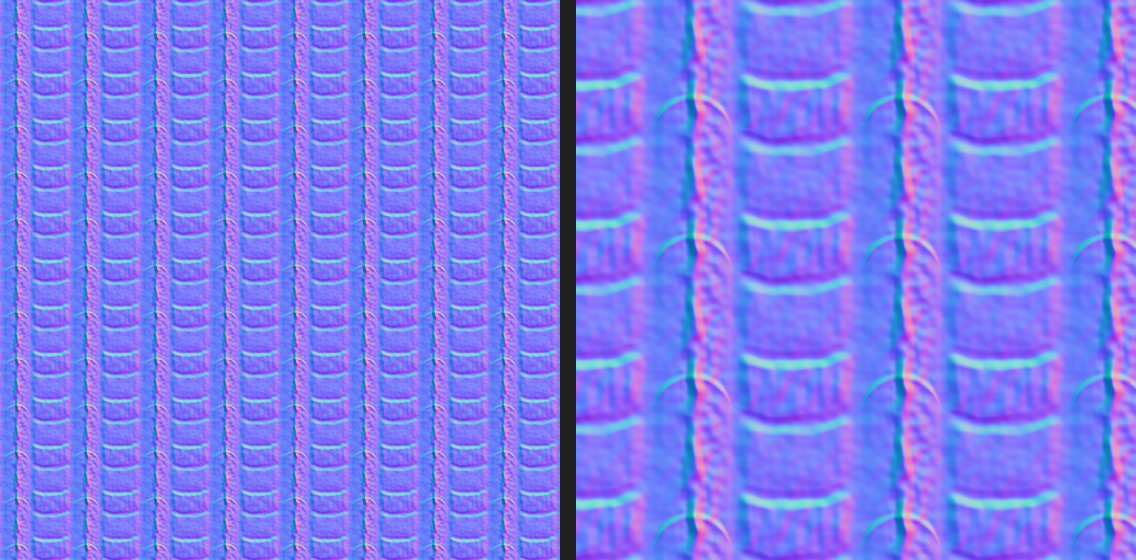
Left: the whole. Right: its middle third, enlarged.
A WebGL 1 fragment shader for this texture map:

```glsl
precision highp float;

uniform vec2 u_resolution;

// Layout, in tile widths unless noted
const vec2 TILES = vec2(8.05, 12.04);        // repeats across and down
const vec2 TILE_PHASE = vec2(0.242, 0.71);   // fraction of a tile
const float TILE_HEIGHT = 0.669;
const float SEAM = 0.22;
const float ARC_RADIUS = 0.19;
const float PLATE_X = 0.49;
const float PLATE_HALF_WIDTH = 0.262;
const vec2 SHORT_PLATE = vec2(0.050, 0.134); // centre, half height
const vec2 TALL_PLATE = vec2(0.385, 0.157);

// Relief
const float SHORT_LIFT = 0.033;
const float TALL_LIFT = 0.024;
const float SHORT_TILT = 0.07;
const float TALL_TILT = 0.035;
const float EDGE_JITTER = 0.022;
const float ARC_STEP = 0.017;
const float BASE_ROUGH = 0.004;
const float BROAD_ROUGH = 0.010;
const float TALL_ROUGH = 0.006;
const float SHORT_ROUGH = 0.017;
const float RIDGE_ROUGH = 0.018;
const float SAMPLE_STEP = 0.008;
const vec3 FLAT_COLOR = vec3(0.50, 0.495, 0.99);

vec2 gradientAt(vec2 cell, vec2 period) {
  float h = fract(sin(dot(mod(cell, period), vec2(12.99, 78.23))) * 43758.5);
  return vec2(cos(h * 6.2832), sin(h * 6.2832));
}

// Gradient noise that repeats with every tile
float tileNoise(vec2 tile, vec2 period) {
  vec2 p = tile * period;
  vec2 i = floor(p);
  vec2 f = p - i;
  vec2 w = f * f * f * (f * (f * 6.0 - 15.0) + 10.0);
  vec2 e = vec2(1.0, 0.0);
  float a = dot(gradientAt(i, period), f);
  float b = dot(gradientAt(i + e.xy, period), f - e.xy);
  float c = dot(gradientAt(i + e.yx, period), f - e.yx);
  float d = dot(gradientAt(i + e.xx, period), f - e.xx);
  return mix(mix(a, b, w.x), mix(c, d, w.x), w.y);
}

float wrapCentered(float x, float period) {
  return mod(x + 0.5 * period, period) - 0.5 * period;
}

// Sagging slab: x = coverage, y = distance below its centre line
vec2 plate(vec2 p, vec2 placement, float jitter) {
  float x = p.x - PLATE_X;
  float sag = 0.025 - 0.65 * x * x - 0.04 * x + jitter;
  float y = wrapCentered(p.y - placement.x - sag, TILE_HEIGHT);
  float top = smoothstep(-0.020, 0.038, y + placement.y);
  float under = y - placement.y;
  float bottom = 1.0 - 0.5 * smoothstep(-0.10, 0.015, under)
                     - 0.5 * smoothstep(-0.025, 0.020, under);
  float sides = 1.0 - smoothstep(-0.055, 0.025, abs(x) - PLATE_HALF_WIDTH + jitter);
  return vec2(top * bottom * sides, y);
}

// Gentle slope up to the crest and down to the ground
float ridgeSlopes(float x) {
  return 0.029 * smoothstep(-0.22, -0.01, x)
       - 0.029 * clamp((x - 0.05) / 0.14, 0.0, 1.0);
}

// Steep walls of the crest
float ridgeCrest(float x) {
  return 0.045 * (smoothstep(-0.055, 0.010, x) - smoothstep(0.010, 0.075, x));
}

// Overlapping round-topped scales along the ridge
float scaleSteps(vec2 p) {
  float side = min(abs(p.x), ARC_RADIUS);
  float arc = ARC_RADIUS - sqrt(ARC_RADIUS * ARC_RADIUS - side * side);
  float below = mod(p.y - arc + 0.1, TILE_HEIGHT) - 0.1;
  float fall = 1.0 - below / (TILE_HEIGHT - 0.1);
  float lip = 0.007 * exp(-below * below / 0.0003);
  float inside = 1.0 - smoothstep(0.13, 0.195, abs(p.x));
  return inside * (ARC_STEP * smoothstep(-0.018, 0.018, below) * fall + lip);
}

float height(vec2 tile) {
  vec2 p = vec2(fract(tile.x + SEAM) - SEAM, tile.y * TILE_HEIGHT);
  float fine = tileNoise(tile, vec2(19.0, 13.0));
  float streaks = tileNoise(tile, vec2(17.0, 6.0));
  float broad = tileNoise(tile, vec2(7.0, 5.0));
  float jitter = EDGE_JITTER * tileNoise(tile, vec2(9.0, 6.0));

  // Ridge with a broken crest, and its scales
  float crest = smoothstep(-0.09, -0.02, p.x) * (1.0 - smoothstep(0.10, 0.19, p.x));
  float wobble = crest * (0.05 * broad + 1.2 * jitter);
  float wornCrest = 0.9 + 1.1 * tileNoise(tile + 0.37, vec2(4.0, 5.0));
  float h = ridgeSlopes(p.x) + scaleSteps(p) + ridgeCrest(p.x + wobble) * wornCrest;

  // Alternating plates
  vec2 shorter = plate(p, SHORT_PLATE, jitter);
  vec2 taller = plate(p, TALL_PLATE, jitter * 0.7);
  h += shorter.x * (SHORT_LIFT - SHORT_TILT * shorter.y);
  h += taller.x * (TALL_LIFT - TALL_TILT * taller.y);

  // Surface wear
  h += BROAD_ROUGH * broad;
  h += fine * (BASE_ROUGH + RIDGE_ROUGH * crest * 0.5);
  h += streaks * (RIDGE_ROUGH * crest + TALL_ROUGH * taller.x + SHORT_ROUGH * shorter.x);
  return h;
}

void main() {
  vec2 uv = gl_FragCoord.xy / u_resolution;
  vec2 tile = vec2(uv.x, 1.0 - uv.y) * TILES - TILE_PHASE;

  // Surface direction from central differences
  vec2 dx = vec2(SAMPLE_STEP, 0.0);
  vec2 dy = vec2(0.0, SAMPLE_STEP / TILE_HEIGHT);
  vec2 slope = vec2(height(tile + dx) - height(tile - dx),
                    height(tile + dy) - height(tile - dy)) / (2.0 * SAMPLE_STEP);
  vec3 normal = normalize(vec3(-slope.x, slope.y, 1.0));
  vec3 color = FLAT_COLOR + 0.5 * (normal - vec3(0.0, 0.0, 1.0));
  gl_FragColor = vec4(clamp(color, 0.0, 1.0), 1.0);
}
```
